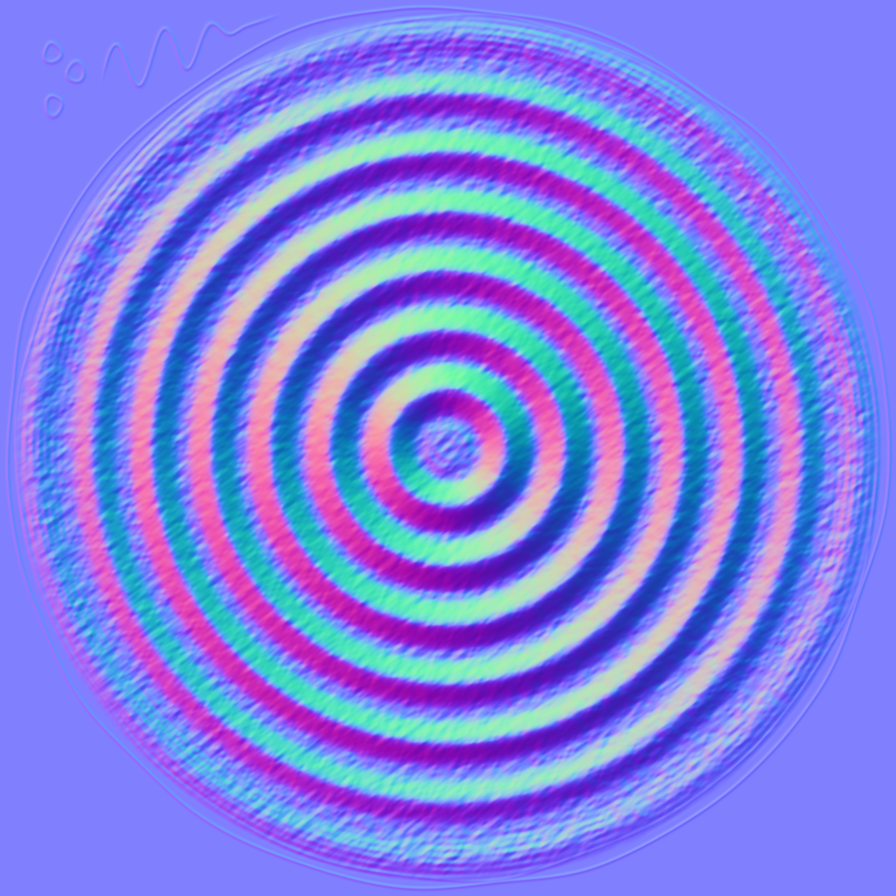
A WebGL 2 fragment shader for this texture map:

```glsl
#version 300 es
precision highp float;
// Tangent-space normal map of concentric ripples on a flat sheet.
// The ripple slope is analytic in radius; grain, fine rings and faint
// contour marks come from a small height field, differenced for its tilt.

#define RIPPLE_PERIOD 0.0661
#define FIRST_CREST 0.0651
#define OUTER_STEEPNESS 6.2
#define INNER_STEEPNESS 5.0
#define FADE_START 0.33
#define FADE_END 0.52
#define DISC_RADIUS 0.492
#define GRAIN_HEIGHT 0.0030
#define RING_HEIGHT 0.0005
#define MARK_HEIGHT 0.0006
#define DIFF_STEP 0.0010

uniform vec2 u_resolution;
out vec4 fragColor;

const float PI = 3.14159265;

float hash(vec2 cell) {
    vec3 q = fract(vec3(cell.xyx) * 0.1031);
    q += dot(q, q.yzx + 33.33);
    return fract((q.x + q.y) * q.z);
}

float noise(vec2 p) {
    vec2 i = floor(p), f = fract(p);
    f = f * f * (3.0 - 2.0 * f);
    float low = mix(hash(i), hash(i + vec2(1, 0)), f.x);
    float high = mix(hash(i + vec2(0, 1)), hash(i + vec2(1, 1)), f.x);
    return mix(low, high, f.y);
}

float ridge(float dist, float width) {
    return exp(-dist * dist / (width * width));
}

// Outward slope of the ripples: rounded crests, wider flat troughs.
float rippleSlope(float r) {
    float phase = fract((r - FIRST_CREST) / RIPPLE_PERIOD + 0.5) - 0.5;
    float x = PI * phase;
    float sharpness = mix(1.2, 2.2, smoothstep(0.05, 0.42, r));
    float slope = sin(x) * pow(max(cos(x), 0.0), sharpness);
    float fade = smoothstep(0.015, 0.045, r)
               * (1.0 - smoothstep(FADE_START, FADE_END, r))
               * (1.0 - smoothstep(DISC_RADIUS - 0.02, DISC_RADIUS, r));
    return slope * fade * (slope > 0.0 ? OUTER_STEEPNESS : INNER_STEEPNESS);
}

// Faint outlines in the upper left corner: three beads and a wavy line.
float cornerMarks(vec2 p) {
    float h = 0.0;
    for (int i = 0; i < 3; i++) {
        float k = float(i);
        vec2 bead = vec2(0.059 + 0.026 * mod(k, 2.0),
                         0.941 - 0.022 * k - 0.0078 * k * (k - 1.0));
        vec2 d = (p - bead) * vec2(1.0, 0.85);
        d += 0.004 * (noise(p * 60.0) - 0.5);
        h += ridge(length(d) - 0.009, 0.002);
    }
    float wave = 115.0 * (p.x - 0.115);
    float swing = 0.027 * (1.0 - smoothstep(0.20, 0.28, p.x));
    float line = p.y - (0.918 + 0.33 * (p.x - 0.115)) - swing * sin(wave);
    float lineSlope = 0.33 + 115.0 * swing * cos(wave);
    float span = smoothstep(0.112, 0.12, p.x) * (1.0 - smoothstep(0.28, 0.32, p.x));
    return h + span * ridge(line / sqrt(1.0 + lineSlope * lineSlope), 0.002);
}

float detailHeight(vec2 p) {
    vec2 c = p - 0.5;
    float r = length(c);

    // Diagonal grain, confined to the disc.
    vec2 along = vec2(dot(p, vec2(0.8, 0.6)), dot(p, vec2(-0.6, 0.8)));
    float grain = noise(along * vec2(75.0, 150.0))
                + 0.35 * noise(along * vec2(160.0, 260.0) + 17.0);
    float h = GRAIN_HEIGHT * grain * (1.0 - smoothstep(0.455, 0.488, r));

    // Fine rings near the rim and around the centre.
    float broken = noise(p * 24.0 + 5.0);
    float rim = smoothstep(0.41, 0.455, r) * (1.0 - smoothstep(0.475, 0.492, r));
    h += RING_HEIGHT * rim * broken * cos(2.0 * PI * 125.0 * r);
    float core = 1.0 - smoothstep(0.012, 0.035, r);
    h += RING_HEIGHT * core * cos(2.0 * PI * 85.0 * r);

    // Wandering contours that close the disc.
    float wander = 0.012 * (noise(p * 9.0) - 0.5);
    h += MARK_HEIGHT * ridge(r - 0.492 - wander, 0.0018);
    h += MARK_HEIGHT * 0.7 * ridge(r - 0.481 + wander, 0.0018);
    return h + MARK_HEIGHT * cornerMarks(p);
}

void main() {
    vec2 p = gl_FragCoord.xy / u_resolution;
    vec2 c = p - 0.5;
    float r = length(c);

    vec2 tilt = c / max(r, 1e-4) * rippleSlope(r);
    vec2 stepX = vec2(DIFF_STEP, 0.0);
    vec2 rise = vec2(detailHeight(p + stepX) - detailHeight(p - stepX),
                     detailHeight(p + stepX.yx) - detailHeight(p - stepX.yx));
    tilt -= rise / (2.0 * DIFF_STEP);

    // Red runs opposite to x, green along y.
    vec3 normal = normalize(vec3(-tilt.x, tilt.y, 1.0));
    fragColor = vec4(0.5 + 0.5 * normal, 1.0);
}
```
